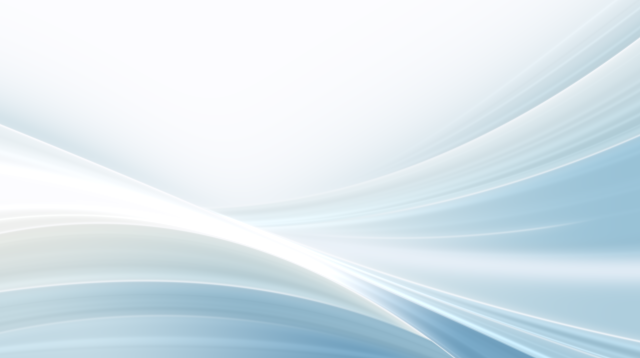
Reproduce this background procedurally as a WebGL 1 fragment shader.

```glsl
precision highp float;
// Pale flowing ribbons: a white sheet sweeps down from the left, meeting
// blue veils that rise to the right. Polynomial edges are painted back to
// front, with hashed bundles of fine strands laid between them.
uniform vec2 u_resolution;

#define EDGE_SOFT 0.004
#define RIM_WIDTH 0.0035
#define STRAND_GAIN 0.13
#define GLOW_WIDTH 0.042
#define WHITE vec3(0.99, 0.99, 1.0)
#define MIST vec3(0.87, 0.915, 0.93)
#define SILVER vec3(0.66, 0.78, 0.825)
#define SKY_BLUE vec3(0.60, 0.76, 0.84)
#define DEEP_BLUE vec3(0.43, 0.62, 0.74)
#define SAND vec3(0.88, 0.89, 0.87)

float hash(float n) {
  return fract(sin(n * 12.989) * 4375.85);
}

float bell(float d, float width) {
  return exp(-d * d / (width * width));
}

float below(float y, float edge) {
  return smoothstep(EDGE_SOFT, -EDGE_SOFT, y - edge);
}

// How far y lies from the upper edge (0) to the lower edge (1)
float across(float y, float top, float bottom) {
  return clamp((top - y) / max(top - bottom, 0.03), 0.0, 1.0);
}

// Signed sum of light and dark strands fanned between two edges
float strands(float y, float top, float bottom, float seed) {
  float sum = 0.0;
  for (int i = 0; i < 12; i++) {
    float id = float(i) + seed;
    float center = mix(top, bottom, hash(id));
    float width = mix(0.0025, 0.014, hash(id + 31.7));
    sum += (hash(id + 67.3) - 0.4) * bell(y - center, width);
  }
  return sum * STRAND_GAIN;
}

vec3 rim(vec3 col, float d, float amount) {
  float light = 0.7 * bell(d, RIM_WIDTH) + 0.3 * bell(d, RIM_WIDTH * 5.0);
  return mix(col, WHITE, light * amount);
}

void main() {
  vec2 p = gl_FragCoord.xy / u_resolution;
  float x = p.x, y = p.y;

  // Edges as heights over x
  float dv = x - 0.34, dw = x - 0.45, df = x - 0.35;
  float veil = 0.42 + 0.09 * dv + 0.95 * dv * dv;
  float wave = 0.37 + 0.135 * dw + 0.59 * dw * dw;
  float thread = 0.335 + 0.55 * (x - 0.62) * (x - 0.62);
  float glow = 0.244 + 0.29 * (1.0 - x) * (1.0 - x);
  float fan = 0.40 - 0.72 * df + 0.27 * df * df;
  float sheet = 0.651 - 0.72 * x - 0.07 * x * x;
  float arch1 = 0.349 + x * (0.36 - x * (1.13 + 0.1 * x));
  float arch2 = 0.186 + x * (0.25 - x * (0.44 + 0.35 * x));
  float arch3 = 0.07 + x * (0.38 - 0.75 * x);
  float right = smoothstep(0.42, 1.0, x);

  // Open sky with shade gathering above the veil and the sheet
  float veilShade = exp(-max(y - veil, 0.0) / 0.13) * smoothstep(0.2, 1.0, x);
  float sheetShade = exp(-max(y - sheet, 0.0) / 0.085) * smoothstep(0.55, 0.0, x);
  vec3 col = mix(WHITE, SILVER, 0.9 * veilShade);
  col = mix(col, SILVER, 0.65 * sheetShade);
  col += strands(y, veil + 0.16 * right, veil, 3.0) * right * 0.6;

  // Upper veil, bright at its rim and deeper toward the wave
  float t = across(y, veil, wave);
  vec3 veilCol = mix(mix(MIST, WHITE, 0.25), mix(MIST, SILVER, 0.25 + 0.8 * right), t);
  veilCol += strands(y, veil, wave, 17.0) * 0.75;
  col = mix(col, veilCol, below(y, veil));
  col = rim(col, y - veil, 0.3 + 0.5 * right);

  // Blue wave with a soft horizontal light
  vec3 waveCol = mix(MIST, SKY_BLUE, right * (0.7 + 0.3 * smoothstep(0.2, 0.35, y)));
  waveCol += strands(y, wave, glow, 41.0) * 0.4;
  col = mix(col, waveCol, below(y, wave));
  col = rim(col, y - wave, 0.6 * smoothstep(0.4, 0.75, x));
  col = rim(col, y - thread, 0.4 * smoothstep(0.4, 0.6, x) * smoothstep(0.95, 0.82, x));
  col = mix(col, vec3(0.94, 0.96, 0.99), 0.75 * bell(y - glow, GLOW_WIDTH) * smoothstep(0.3, 0.55, x));

  // Streaked fan spreading to the lower right
  vec3 fanCol = mix(mix(MIST, WHITE, 0.3), SKY_BLUE, 0.85 * smoothstep(0.35, 0.9, x));
  fanCol += strands(y, fan, sheet, 59.0) * 1.5;
  col = mix(col, fanCol, below(y, fan) * smoothstep(0.3, 0.42, x));
  col = rim(col, y - fan, 0.75 * smoothstep(0.32, 0.45, x));
  col = rim(col, y - mix(fan, sheet, 0.45), 0.5 * smoothstep(0.35, 0.5, x));

  // White sheet, cooling into blue as it falls
  t = across(y, sheet, arch1);
  vec3 sheetCol = mix(mix(MIST, WHITE, 0.3 + x), WHITE, smoothstep(0.05, 0.5, t));
  sheetCol = mix(sheetCol, SAND, 0.6 * smoothstep(0.65, 1.0, t) * smoothstep(0.45, 0.1, x));
  sheetCol = mix(sheetCol, DEEP_BLUE, smoothstep(0.47, 0.74, x));
  sheetCol += strands(y, sheet, arch1, 83.0) * 0.5;
  col = mix(col, sheetCol, below(y, sheet));
  col = rim(col, y - sheet, 0.9 * smoothstep(0.85, 0.45, x));

  // Three nested arches below the sheet
  float middle = smoothstep(0.0, 0.42, x);
  t = across(y, arch1, arch2);
  vec3 archCol = mix(SAND, mix(MIST, SILVER, 0.35 + 0.5 * middle), 0.3 * middle + 0.7 * t);
  archCol += strands(y, arch1, arch2, 101.0) * 0.7;
  col = mix(col, archCol, below(y, arch1));
  col = rim(col, y - arch1, 0.75);
  vec3 innerCol = mix(mix(MIST, SILVER, 0.55), mix(SILVER, DEEP_BLUE, 0.45), middle);
  innerCol += strands(y, arch2, arch3, 127.0) * 0.5;
  col = mix(col, innerCol, below(y, min(arch2, arch1)));
  col = rim(col, y - arch2, 0.65 * smoothstep(0.7, 0.4, x));
  vec3 footCol = mix(mix(MIST, SKY_BLUE, 0.4), DEEP_BLUE, smoothstep(0.1, 0.62, x));
  footCol += strands(y, arch3, -0.04, 149.0) * 0.4;
  col = mix(col, footCol, smoothstep(0.025, -0.025, y - arch3));
  col = rim(col, y - arch3, 0.25 * smoothstep(0.6, 0.2, x));

  gl_FragColor = vec4(clamp(col, 0.0, 1.0), 1.0);
}
```
